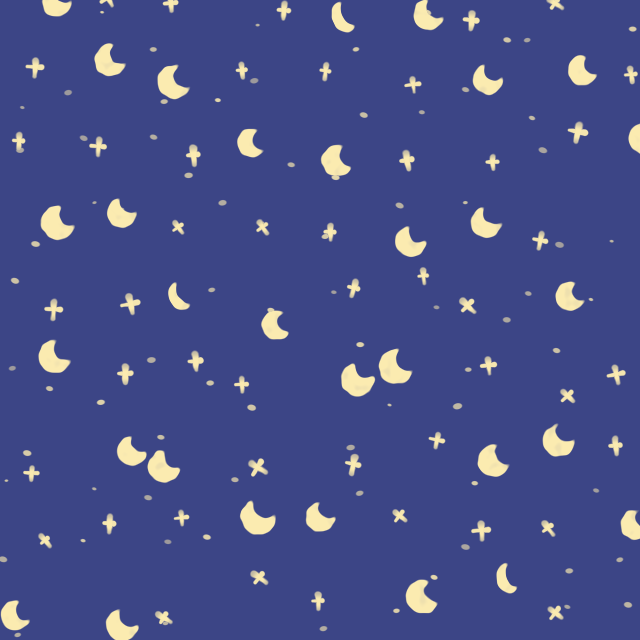
Give the GLSL for this pattern, as a WebGL 2 fragment shader.

```glsl
#version 300 es
precision highp float;
// Night sky of hand-painted crescents, crosses and small dots on flat indigo.
// Jittered grids place the motifs; each is a distance function whose outline
// is wobbled by gradient noise, and all merge into one cream ink coverage.
uniform vec2 u_resolution;
out vec4 fragColor;

const vec3 INDIGO = vec3(0.235, 0.272, 0.527);
const vec3 CREAM = vec3(0.985, 0.922, 0.692);
const float MOTIF_GRID = 8.5;  // cells across the canvas
const float DOT_GRID = 9.5;

// Two random values in 0..1 for a cell and a seed
vec2 hash2(vec2 cell, float seed) {
    vec3 q = fract(vec3(cell.xyx + seed * 7.31) * vec3(0.1031, 0.1030, 0.0973));
    q += dot(q, q.yzx + 33.33);
    return fract((q.xx + q.yz) * q.zy);
}

float gradientNoise(vec2 p) {
    vec2 i = floor(p), f = fract(p);
    vec2 u = f * f * (3.0 - 2.0 * f);
    float a = dot(hash2(i, 9.0) * 2.0 - 1.0, f);
    float b = dot(hash2(i + vec2(1, 0), 9.0) * 2.0 - 1.0, f - vec2(1, 0));
    float c = dot(hash2(i + vec2(0, 1), 9.0) * 2.0 - 1.0, f - vec2(0, 1));
    float d = dot(hash2(i + 1.0, 9.0) * 2.0 - 1.0, f - 1.0);
    return mix(mix(a, b, u.x), mix(c, d, u.x), u.y);
}

// Coordinates of p in a frame turned by the angle
vec2 turn(vec2 p, float angle) {
    float c = cos(angle), s = sin(angle);
    return mat2(c, -s, s, c) * p;
}

float smoothMax(float a, float b, float k) {
    float h = max(k - abs(a - b), 0.0) / k;
    return max(a, b) + 0.25 * h * h * k;
}

// Unit disc with a bite on its right; the lower horn is the fuller one
float crescent(vec2 p, float biteOffset, float biteRadius) {
    float bite = biteRadius - length(p - vec2(biteOffset, 0.14));
    return smoothMax(length(p) - 1.0, bite, 0.28);
}

// Rounded brush stroke along x that widens towards one end
float stroke(vec2 p, float halfLength, float radius) {
    float along = clamp(p.x, -halfLength, halfLength);
    return length(vec2(p.x - along, p.y)) - radius * (1.0 + 0.22 * along / halfLength);
}

// Ink coverage of a signed distance with a soft edge
float ink(float dist, float softness) {
    return 1.0 - smoothstep(-softness, softness, dist);
}

float moonInk(vec2 p, vec2 shape, vec2 pose, float wobble, float soft) {
    bool slim = shape.x < 0.22;
    float size = mix(0.0225, 0.0275, pose.y);
    vec2 q = turn(p, mix(0.05, 0.85, pose.x) * (slim ? 0.6 : 1.0)) / size;
    if (slim) q.x /= 0.72;
    float offset = slim ? 0.78 : mix(0.72, 0.92, shape.y);
    float dist = crescent(q, offset, slim ? 0.85 : 0.69) + 0.13 * wobble;
    float shade = 1.0 - 0.07 * smoothstep(0.0, 0.5, wobble + 0.2 * q.x);
    return ink(dist * size, soft) * shade;
}

float crossInk(vec2 p, vec2 shape, vec2 pose, float wobble, float soft) {
    float size = mix(0.0125, 0.0175, pose.y);
    float angle = mix(-0.3, 0.25, pose.x) + (shape.x < 0.33 ? 0.8 : 0.0);
    vec2 q = turn(p, angle) / size;
    float upright = stroke(q.yx, 0.74, 0.27) + 0.16 * wobble;
    float level = stroke(q + vec2(0.08, -0.12), mix(0.42, 0.76, shape.y), 0.22) + 0.12 * wobble;
    // The upright is painted more thinly towards its tips
    float thin = 1.0 - 0.3 * smoothstep(0.25, 1.0, abs(q.y));
    return max(ink(upright * size, soft * 1.3) * thin, ink(level * size, soft) * 0.97);
}

float motifLayer(vec2 uv, float wobble, float soft) {
    vec2 p = uv * MOTIF_GRID;
    float coverage = 0.0;
    for (int y = -1; y <= 1; y++) {
        for (int x = -1; x <= 1; x++) {
            vec2 cell = floor(p) + vec2(x, y);
            vec2 centre = cell + 0.5 + 0.66 * (hash2(cell, 1.0) - 0.5);
            vec2 local = (p - centre) / MOTIF_GRID;
            vec2 shape = hash2(cell, 2.0), pose = hash2(cell, 3.0);
            // Two cells in five hold a moon, spread evenly over the rows
            bool isMoon = mod(cell.x + 2.0 * cell.y, 5.0) < 1.5;
            float motif = isMoon ? moonInk(local, shape, pose, wobble, soft)
                                 : crossInk(local, shape, pose, wobble, soft);
            coverage = max(coverage, motif);
        }
    }
    return coverage;
}

// Flat oval dots, thinly painted, at most one per cell
float dotLayer(vec2 uv, float wobble, float soft) {
    vec2 p = uv * DOT_GRID + 0.37;
    vec2 cell = floor(p);
    vec2 look = hash2(cell, 5.0), pose = hash2(cell, 6.0);
    vec2 centre = cell + 0.5 + 0.8 * (hash2(cell, 4.0) - 0.5);
    float size = mix(0.0018, 0.0068, sqrt(look.x));
    vec2 q = turn((p - centre) / DOT_GRID, mix(-0.35, 0.25, pose.x)) / size;
    float dist = (length(q * vec2(1.0, 1.5)) - 1.0 + 0.2 * wobble) * size * 0.8;
    return pose.y < 0.85 ? ink(dist, soft) * mix(0.5, 0.88, look.y) : 0.0;
}

void main() {
    float side = min(u_resolution.x, u_resolution.y);
    vec2 uv = gl_FragCoord.xy / side;
    float soft = max(0.0013, 0.7 / side);
    float wobble = gradientNoise(uv * 75.0);
    float coverage = max(motifLayer(uv, wobble, soft), dotLayer(uv, wobble, soft));
    fragColor = vec4(mix(INDIGO, CREAM, coverage), 1.0);
}
```
